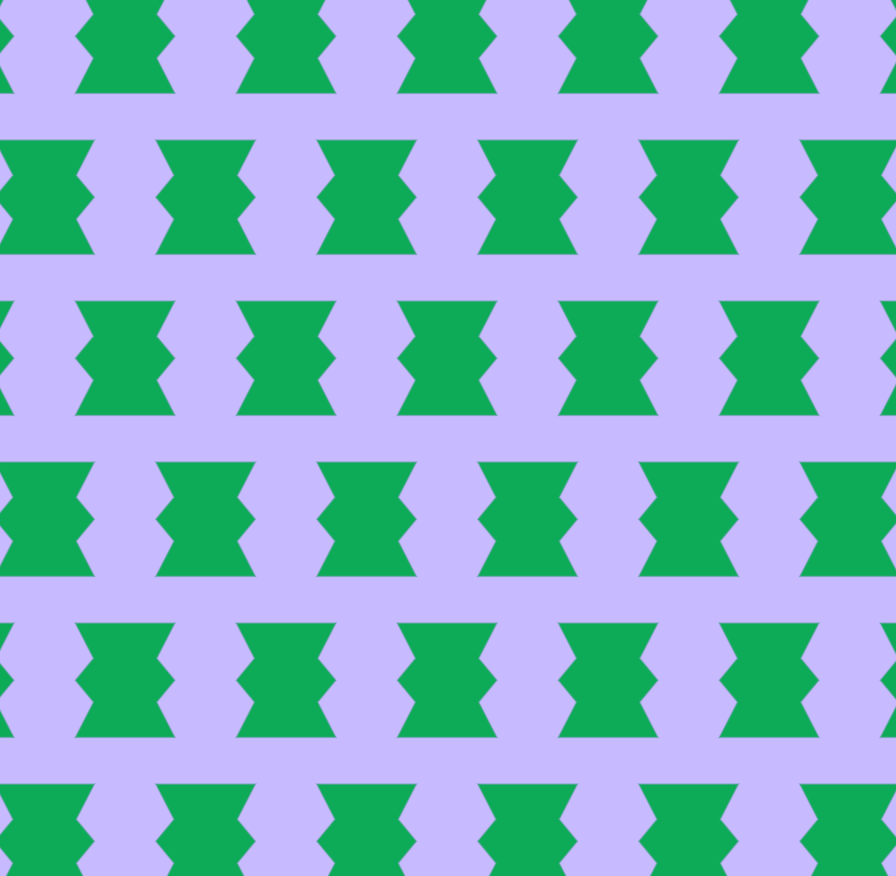
Write a Shadertoy shader that draws this pattern.

```glsl
// Staggered rows of green notched spools on a flat lilac ground.

const vec3 LILAC = vec3(0.78, 0.73, 1.00);
const vec3 GREEN = vec3(0.05, 0.67, 0.34);

// Lengths below are in units of one repeat.
const float REPEATS_ACROSS = 5.565;
const vec2 FIRST_CENTRE = vec2(0.777, 0.225);   // from the top left corner
const vec2 SPOOL_HALF = vec2(0.3095, 0.355);
const vec2 NOTCH = vec2(0.197, 0.136);
const float EDGE_SOFTNESS = 0.009;
const float EDGE_DIP = 0.04;

// Square grid centred on zero, with every other row moved half a repeat.
vec2 staggeredCell(vec2 p) {
    float row = floor(p.y + 0.5);
    float shift = 0.5 * mod(row, 2.0);
    return vec2(fract(p.x - shift + 0.5) - 0.5, p.y - row);
}

// Signed distance to the line through a and b, positive on its right.
float lineSide(vec2 p, vec2 a, vec2 b) {
    vec2 along = normalize(b - a);
    return dot(p - a, vec2(along.y, -along.x));
}

// Block whose two sides zigzag: corner, notch, middle tip, notch, corner.
float spoolDistance(vec2 p, vec2 halfSize, vec2 notch) {
    p = abs(p);
    float tipSide = lineSide(p, vec2(halfSize.x, 0.0), notch);
    float flareSide = lineSide(p, notch, halfSize);
    float side = min(tipSide, flareSide);
    return max(side, p.y - halfSize.y);
}

void mainImage(out vec4 fragColor, in vec2 fragCoord) {
    // Measure downwards from the top edge, in repeats.
    float scale = REPEATS_ACROSS / iResolution.x;
    vec2 p = vec2(fragCoord.x, iResolution.y - fragCoord.y) * scale;

    vec2 cell = staggeredCell(p - FIRST_CENTRE);
    float d = spoolDistance(cell, SPOOL_HALF, NOTCH);

    // Soft outline that never gets thinner than a pixel.
    float blur = max(EDGE_SOFTNESS, 0.7 * scale);
    float ground = smoothstep(-blur, blur, d);
    vec3 color = mix(GREEN, LILAC, ground);

    // Slightly dulled green where the two colours meet.
    color.g -= EDGE_DIP * 4.0 * ground * (1.0 - ground);

    fragColor = vec4(color, 1.0);
}
```
